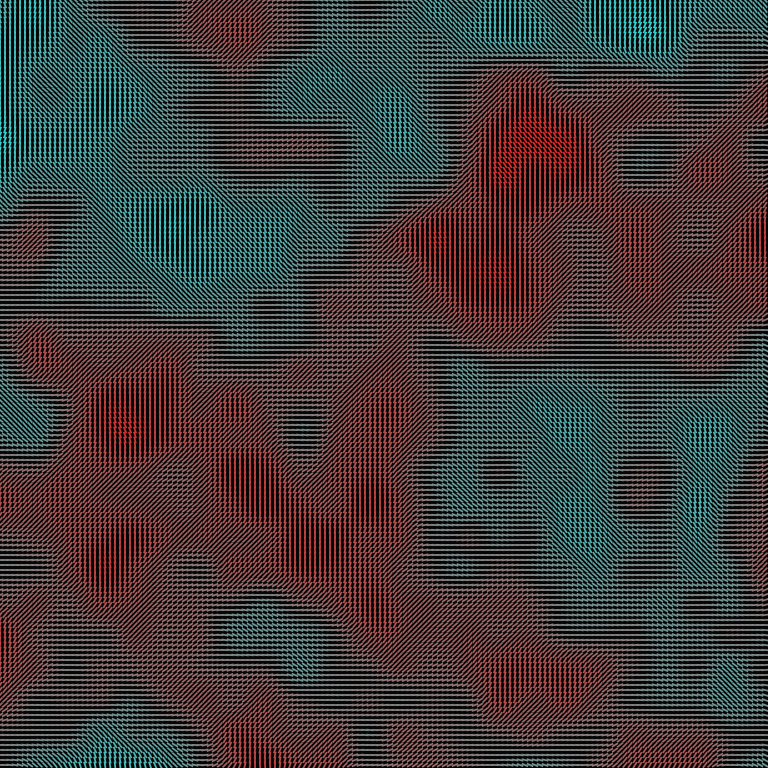
Reproduce this background procedurally as a Shadertoy shader.

```glsl
// Dense grid of fine strokes turned and tinted red or cyan by a smooth noise field.

const float GRID = 153.6;          // strokes along the canvas height
const float HALF_LENGTH = 0.68;    // stroke half length, in grid cells
const float HALF_WIDTH = 0.175;    // stroke half width, in grid cells
const float TURN = 3.14159;        // radians per unit of field
const float FIELD_SCALE = 5.8;     // noise cells along the canvas height
const float FIELD_GAIN = 0.50;     // strength of the broadest octave
const float FIELD_BIAS = 0.02;     // positive leans to red
const int OCTAVES = 3;
const float MID_TONE = 0.52;
const float TINT = 0.52;
const vec3 BACKGROUND = vec3(0.02);

// Integer hash of a lattice point, from -1 to 1
float hash(ivec2 cell) {
    uvec2 q = uvec2(cell + 1000) * uvec2(1597u, 3889u);
    uint h = (q.x ^ (q.y << 7)) * 747796u + 28913u;
    h = (h ^ (h >> 15)) * 739397u;
    h = (h ^ (h >> 13)) * 277803u;
    h ^= h >> 16;
    return float(h & 65535u) / 32767.5 - 1.0;
}

float valueNoise(vec2 p) {
    ivec2 cell = ivec2(floor(p));
    vec2 f = fract(p);
    f = f * f * (3.0 - 2.0 * f);
    float low = mix(hash(cell), hash(cell + ivec2(1, 0)), f.x);
    float high = mix(hash(cell + ivec2(0, 1)), hash(cell + ivec2(1, 1)), f.x);
    return mix(low, high, f.y);
}

// Signed field: positive is red, negative is cyan
float field(vec2 p) {
    float sum = FIELD_BIAS;
    float gain = FIELD_GAIN;
    p *= FIELD_SCALE;
    for (int i = 0; i < OCTAVES; i++) {
        sum += gain * valueNoise(p);
        p = 2.0 * p + vec2(17.3, 9.6);
        gain *= 0.5;
    }
    return clamp(sum, -1.0, 1.0);
}

// Distance to a flat-ended stroke centred at the origin
float strokeDistance(vec2 p, float angle) {
    vec2 dir = vec2(cos(angle), sin(angle));
    vec2 local = vec2(dot(p, dir), dot(p, vec2(-dir.y, dir.x)));
    vec2 d = abs(local) - vec2(HALF_LENGTH, HALF_WIDTH);
    return length(max(d, 0.0)) + min(max(d.x, d.y), 0.0);
}

void mainImage(out vec4 fragColor, in vec2 fragCoord) {
    float pixel = GRID / iResolution.y;
    // Cells are counted from the top left corner
    vec2 p = vec2(fragCoord.x, iResolution.y - fragCoord.y) * pixel;
    vec2 nearest = floor(p + 0.5);
    vec2 lastCell = GRID * iResolution.xy / iResolution.y - 0.5;
    vec3 color = BACKGROUND;

    // Strokes reach into neighbouring cells, so layer all nine
    for (int y = -1; y <= 1; y++) {
        for (int x = -1; x <= 1; x++) {
            vec2 center = nearest + vec2(x, y);
            // Leave the right and bottom borders bare
            if (any(greaterThan(center, lastCell))) continue;
            float value = field(center / GRID);
            float d = strokeDistance(p - center, -value * TURN);
            float coverage = clamp(0.5 - d / pixel, 0.0, 1.0);
            vec3 ink = clamp(MID_TONE + TINT * value * vec3(1.0, -1.0, -1.0), 0.0, 1.0);
            color = mix(color, ink, coverage);
        }
    }
    fragColor = vec4(color, 1.0);
}
```
